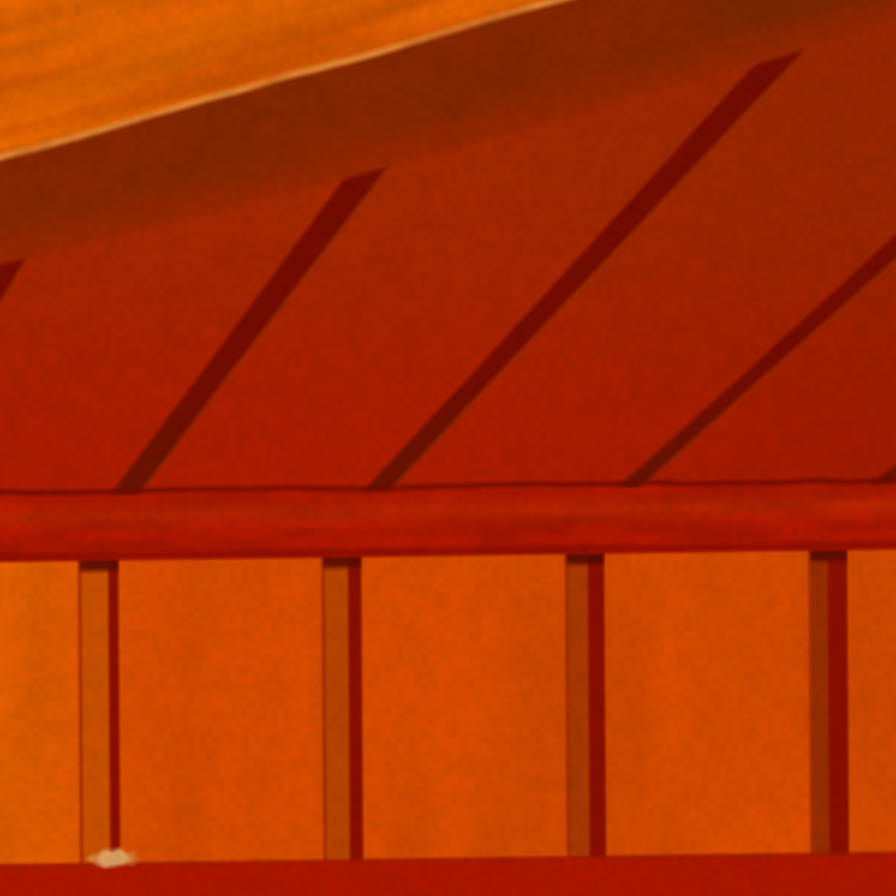
Write a WebGL 1 fragment shader that draws this texture.

```glsl
precision highp float;
// Painted timber eaves: sunlit fascia, slanting soffit boards, a rail and upright panels.
uniform vec2 u_resolution;

const vec3 SUNLIT = vec3(0.85, 0.37, 0.0);
const vec3 PANEL = vec3(0.81, 0.28, 0.0);
const vec3 BOARD_HIGH = vec3(0.62, 0.155, 0.0);
const vec3 BOARD_LOW = vec3(0.66, 0.105, 0.0);
const vec3 BEAM = vec3(0.49, 0.15, 0.0);
const vec3 RAIL = vec3(0.66, 0.085, 0.0);
const vec3 GROOVE = vec3(0.43, 0.035, 0.0);
const vec3 SHADOW = vec3(0.34, 0.04, 0.0);
const vec3 EDGE_LIGHT = vec3(0.86, 0.51, 0.20);
const vec3 CHIP = vec3(0.86, 0.66, 0.42);
const float TILT = 0.014;
const float RAIL_TOP = 0.446;
const float RAIL_BOTTOM = 0.373;
const float SILL_TOP = 0.034;
const float BOARD_PITCH = 0.2785;
const float PANEL_PITCH = 0.271;
const float SOFT = 0.003;

float hash(vec2 p) {
  vec3 q = fract(vec3(p.xyx) * 0.1031);
  q += dot(q, q.yzx + 33.33);
  return fract((q.x + q.y) * q.z);
}

float noise(vec2 p) {
  vec2 i = floor(p), f = fract(p);
  f = f * f * (3.0 - 2.0 * f);
  return mix(mix(hash(i), hash(i + vec2(1.0, 0.0)), f.x),
             mix(hash(i + vec2(0.0, 1.0)), hash(i + vec2(1.0, 1.0)), f.x), f.y);
}

// Soft step: 0 below the edge, 1 above it.
float above(float d, float soft) {
  return smoothstep(-soft, soft, d);
}

// Soft band of the given half width around d = 0.
float band(float d, float halfWidth, float soft) {
  return 1.0 - above(abs(d) - halfWidth, soft);
}

vec3 soffit(vec2 p) {
  float beamEdge = p.y - (0.705 + 0.235 * p.x + 0.035 * p.x * p.x);
  vec3 col = mix(BOARD_LOW, BOARD_HIGH, smoothstep(0.45, 0.85, p.y));
  col *= 1.0 - 0.06 * smoothstep(0.5, 1.0, p.x);

  // Grooves fan out, leaning further towards the right.
  for (int i = 0; i < 5; i++) {
    float k = float(i);
    float lean = 0.57 + 0.18 * k;
    float rise = p.y - 0.456;
    float d = (p.x + 0.134 - BOARD_PITCH * k - lean * rise) / sqrt(1.0 + lean * lean);
    float halfWidth = mix(0.0125, 0.008, smoothstep(1.0, 3.0, k)) + 0.012 * max(rise - 0.12, 0.0);
    float lowEnd = 1.0 - smoothstep(0.0, 0.16, rise);
    vec3 grooveCol = mix(GROOVE, vec3(0.36, 0.09, 0.0), 0.6 * lowEnd);
    col = mix(col, vec3(0.53, 0.17, 0.0), 0.5 * band(d - halfWidth, 0.004, 0.004));
    col = mix(col, grooveCol, band(d, halfWidth, 0.004) * 0.92);
  }

  // Shaded beam under the fascia, blurred along its lower edge.
  vec3 beamCol = mix(BEAM, vec3(0.43, 0.145, 0.0), smoothstep(0.45, 1.0, p.x));
  beamCol = mix(beamCol, vec3(0.56, 0.14, 0.0), 0.5 * noise(p * vec2(12.0, 25.0)));
  float groovesEnd = above(beamEdge, 0.005);
  float haze = smoothstep(-0.01, 0.06, beamEdge);
  return mix(col, mix(BOARD_HIGH * 0.94, beamCol, haze), groovesEnd);
}

vec3 fascia(vec2 p, float d) {
  float grain = noise(vec2(p.x * 5.0, d * 70.0));
  float streak = smoothstep(0.55, 0.9, noise(vec2(p.x * 3.0 + 7.0, d * 38.0)));
  vec3 col = SUNLIT * (0.91 + 0.16 * grain);
  return mix(col, vec3(0.70, 0.25, 0.0), 0.55 * streak);
}

vec3 uprights(vec2 p) {
  float sway = 0.007 * (0.2 - p.y);
  vec3 col = mix(PANEL + vec3(0.03, 0.065, 0.0), PANEL, smoothstep(0.0, 0.2, p.x));
  col *= 0.96 + 0.08 * noise(vec2(p.x * 24.0, p.y * 4.0));
  float capTop = RAIL_BOTTOM + TILT * p.x;
  for (int i = 0; i < 4; i++) {
    float k = float(i);
    float right = 0.133 + PANEL_PITCH * k + sway;
    float left = 0.090 + 0.2718 * k + sway;
    float dark = 0.0055 + 0.0017 * k;
    float inside = above(p.x - left, SOFT) * above(right - p.x, SOFT);
    vec3 stripCol = mix(vec3(0.77, 0.30, 0.0), vec3(0.58, 0.17, 0.0), k / 3.0);
    col = mix(col, stripCol, inside);
    col = mix(col, vec3(0.60, 0.15, 0.0), 0.8 * band(p.x - left, 0.002, SOFT));
    col = mix(col, vec3(0.53, 0.055, 0.0), band(p.x - right + dark, dark, SOFT));
    col = mix(col, SHADOW, 0.9 * inside * above(p.y - capTop + 0.012, 0.005));
  }
  return col;
}

void main() {
  vec2 p = gl_FragCoord.xy / u_resolution;
  float level = p.y - TILT * p.x;
  float wobble = 0.003 * (noise(vec2(p.x * 22.0, 3.0)) - 0.5);

  vec3 col = soffit(p);

  // Sunlit fascia and its bright lower lip.
  float lip = p.y - (0.824 + 0.2816 * p.x) - wobble;
  col = mix(col, fascia(p, lip), above(lip, 0.004));
  float worn = 0.65 + 0.35 * noise(vec2(p.x * 30.0, 1.0));
  col = mix(col, EDGE_LIGHT, worn * band(lip, 0.004, 0.004));

  // Rounded rail between dark seams.
  float across = (level - RAIL_BOTTOM) / (RAIL_TOP - RAIL_BOTTOM);
  vec3 railCol = RAIL + vec3(0.03, 0.06, 0.0) * band(across - 0.68, 0.1, 0.25);
  railCol *= 0.92 + 0.14 * noise(vec2(p.x * 18.0, level * 90.0));
  col = mix(railCol, col, above(level - RAIL_TOP, SOFT));
  col = mix(col, GROOVE, 0.8 * band(level - RAIL_TOP - 0.004 - wobble, 0.003, 0.004));
  col = mix(uprights(p), col, above(level - RAIL_BOTTOM, SOFT));
  col = mix(col, vec3(0.52, 0.04, 0.0), 0.75 * band(level - RAIL_BOTTOM - 0.005, 0.004, 0.005));

  // Bottom sill and a pale paint chip resting on it.
  col = mix(RAIL, col, above(level - SILL_TOP, SOFT));
  col = mix(col, vec3(0.57, 0.08, 0.0), 0.6 * band(level - SILL_TOP, 0.002, SOFT));
  vec2 chip = (p - vec2(0.126, 0.042)) / vec2(0.027, 0.012);
  col = mix(col, CHIP, 0.9 * (1.0 - smoothstep(0.5, 1.15, length(chip) + 0.3 * (noise(p * 120.0) - 0.5))));

  // Fine paint mottling.
  float mottle = 0.6 * noise(p * 150.0) + 0.4 * noise(p * 55.0) - 0.5;
  col *= 1.0 + 0.09 * mottle;
  gl_FragColor = vec4(clamp(col, 0.0, 1.0), 1.0);
}
```
